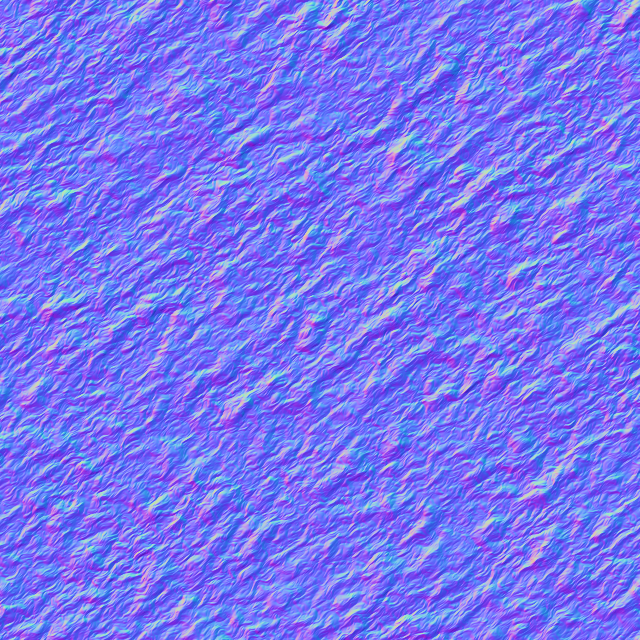
Reproduce this texture map procedurally as a WebGL 1 fragment shader.

```glsl
precision highp float;

// Tangent-space normal map of a rough, crumpled rock face with slanted grain.
// A height field of stretched, creased gradient noise is differentiated,
// its slopes are skewed to one side and packed into RGB with green pointing down.

uniform vec2 u_resolution;

const vec2 GRAIN = vec2(0.788, 0.616);    // direction the ridges run along
const vec2 FACING = vec2(0.616, -0.788);  // side the steep faces look towards

// Unit gradient at a lattice point
vec2 latticeGradient(vec2 cell) {
  float angle = 6.2832 * fract(sin(dot(cell, vec2(127.1, 311.7))) * 43758.5453);
  return vec2(cos(angle), sin(angle));
}

// Gradient noise, centred on zero
float noise(vec2 p) {
  vec2 i = floor(p);
  vec2 f = p - i;
  vec2 fade = f * f * f * (f * (f * 6.0 - 15.0) + 10.0);
  vec2 e = vec2(1.0, 0.0);
  float a = dot(latticeGradient(i), f);
  float b = dot(latticeGradient(i + e.xy), f - e.xy);
  float c = dot(latticeGradient(i + e.yx), f - e.yx);
  float d = dot(latticeGradient(i + e.xx), f - e.xx);
  return mix(mix(a, b, fade.x), mix(c, d, fade.x), fade.y);
}

float height(vec2 p) {
  // Bend the grain so the ridges break up and wander
  p += 0.005 * vec2(noise(p * 43.0), noise(p * 43.0 + 41.7));
  vec2 q = vec2(dot(p, GRAIN), dot(p, FACING));

  // Creased octaves, stretched along the grain
  vec2 frequency = vec2(14.0, 28.0);
  float amplitude = 0.0155;
  float relief = 0.0;
  for (int i = 0; i < 4; i++) {
    float n = noise(q * frequency + float(i) * vec2(17.3, 9.1));
    relief += amplitude * (0.4 * n - 0.8 * sqrt(n * n + 0.002));
    frequency *= 1.9;
    amplitude *= 0.55;
  }

  // Calmer and rougher patches over broad swells
  float roughness = 1.0 + 0.5 * noise(q * vec2(5.0, 11.0) + 5.3);
  return relief * roughness + 0.009 * noise(q * vec2(5.0, 13.0) + 23.6);
}

void main() {
  vec2 p = gl_FragCoord.xy / min(u_resolution.x, u_resolution.y);

  // Downhill slope by central differences
  vec2 e = vec2(0.0009, 0.0);
  vec2 slope = vec2(height(p - e.xy) - height(p + e.xy),
                    height(p - e.yx) - height(p + e.yx)) / (2.0 * e.x);

  // Steepen the faces on one side, flatten the other
  float tilt = clamp(dot(slope, FACING), -1.3, 1.7);
  slope += FACING * (0.36 * tilt * tilt - 0.18);

  vec3 normal = normalize(vec3(slope.x, -slope.y, 1.0));
  gl_FragColor = vec4(0.5 + 0.5 * normal, 1.0);
}
```
